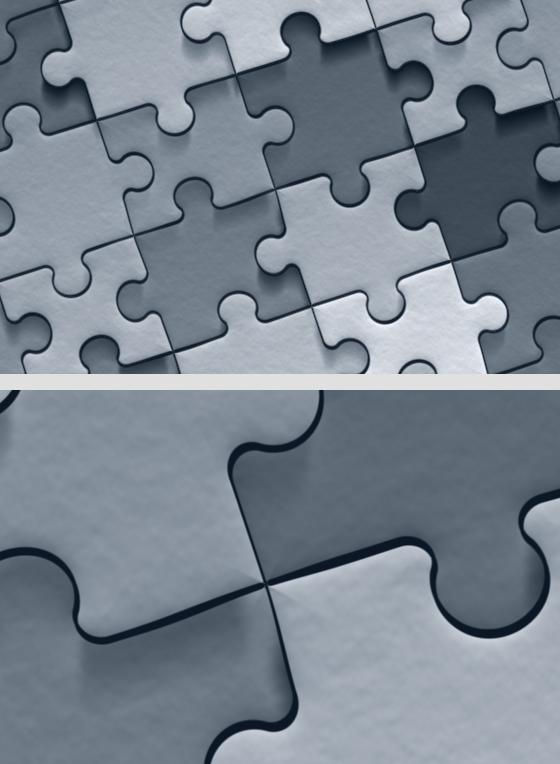
Top: the whole. Bottom: its middle third, enlarged.
This pattern is drawn by a WebGL 1 fragment shader. Its source:

```glsl
precision highp float;
uniform vec2 u_resolution;

#define PITCH vec2(0.3925, 0.3265)
#define ORIGIN vec2(0.734, 0.490)
#define TILT vec2(0.951, 0.309)
#define LIGHT vec2(0.37, -0.93)
#define BULB_RADIUS 0.046
#define BULB_LIFT 0.056
#define FILLET 0.022
#define SHADOW_REACH 0.07
#define SHADOW_DEPTH 2.1
#define BEVEL 0.30
#define GRAIN 0.07
#define GAP_TONE 0.09

float hash(vec2 p) {
  vec3 h = fract(vec3(p.xyx) * 0.1031);
  h += dot(h, h.yzx + 33.33);
  return fract((h.x + h.y) * h.z);
}

float noise(vec2 p) {
  vec2 i = floor(p), f = fract(p);
  f = f * f * (3.0 - 2.0 * f);
  return mix(mix(hash(i), hash(i + vec2(1.0, 0.0)), f.x),
             mix(hash(i + vec2(0.0, 1.0)), hash(i + 1.0), f.x), f.y);
}

float paper(vec2 q) {
  return 0.55 * noise(q * 55.0) + 0.3 * noise(q * 120.0) + 0.15 * noise(q * 240.0);
}

// Brightness of each piece; pieces beyond the middle block are random
float pieceTone(vec2 cell) {
  vec4 row = vec4(0.50, 0.73, 0.83, 0.46);
  if (cell.y < -1.5) row = vec4(0.40, 0.66, 0.76, 0.72);
  else if (cell.y < -0.5) row = vec4(0.61, 0.56, 0.40, 0.64);
  else if (cell.y < 0.5) row = vec4(0.67, 0.49, 0.67, 0.29);
  vec4 column = vec4(equal(vec4(cell.x), vec4(-2.0, -1.0, 0.0, 1.0)));
  float spare = mix(0.40, 0.62, hash(cell + 7.0));
  return mix(spare, dot(row, column), dot(column, vec4(1.0)));
}

// Knob directions: +1 points into the cell, -1 out of it
float topSide(vec2 c) {
  if (c.y > 1.5 || (c.y > 0.5 && c.x < -1.5)) return -1.0;
  return 1.0 - 2.0 * mod(c.x + min(c.y, 0.0), 2.0);
}

float leftSide(vec2 c) {
  float side = 2.0 * mod(c.y, 2.0) - 1.0;
  bool odd = (c.x > 1.5 && c.y < -0.5) || (c.x < -1.5 && c.y > -0.5);
  return odd ? -side : side;
}

float slide(vec2 c) {
  return (hash(c + 21.0) - 0.5) * 0.03;
}

// Signed distance to a straight cut with a round knob and filleted neck
float cut(vec2 q, float side) {
  vec2 k = vec2(abs(q.x) / 1.12, q.y * side);
  vec2 bulb = vec2(0.0, BULB_LIFT);
  float reach = BULB_RADIUS + FILLET, drop = BULB_LIFT - FILLET;
  vec2 fillet = vec2(sqrt(reach * reach - drop * drop), FILLET);
  vec2 axis = fillet - bulb, r = k - bulb;
  bool neck = k.x < fillet.x && axis.x * r.y < axis.y * r.x;
  float d = neck ? FILLET - length(k - fillet) : min(k.y, length(r) - BULB_RADIUS);
  return d * side;
}

// Distance to the nearest cut, and the piece that owns the point
float pieceAt(vec2 q, out vec2 owner) {
  vec2 cell = floor(q / PITCH), f = q - (cell + 0.5) * PITCH, h = 0.5 * PITCH;
  vec2 below = cell + vec2(0.0, 1.0), beside = cell + vec2(1.0, 0.0);
  float top = cut(vec2(f.x - slide(cell), f.y + h.y), topSide(cell));
  float bottom = cut(vec2(f.x - slide(below), f.y - h.y), topSide(below));
  float left = cut(vec2(f.y, f.x + h.x), leftSide(cell));
  float right = cut(vec2(f.y, f.x - h.x), leftSide(beside));
  owner = cell;
  if (left < 0.0) owner.x -= 1.0;
  else if (right > 0.0) owner.x += 1.0;
  else if (top < 0.0) owner.y -= 1.0;
  else if (bottom > 0.0) owner.y += 1.0;
  return min(min(abs(top), abs(bottom)), min(abs(left), abs(right)));
}

void main() {
  float px = 1.0 / u_resolution.y;
  vec2 p = gl_FragCoord.xy * px - ORIGIN;
  vec2 q = vec2(dot(p, TILT), dot(p, vec2(TILT.y, -TILT.x)));
  q += 0.006 * (vec2(noise(q * 9.0), noise(q * 9.0 + 40.0)) - 0.5);

  vec2 owner, other;
  float d = pieceAt(q, owner);
  vec2 e = vec2(0.002, 0.0);
  vec2 inward = vec2(pieceAt(q + e.xy, other) - pieceAt(q - e.xy, other),
                     pieceAt(q + e.yx, other) - pieceAt(q - e.yx, other)) / (2.0 * e.x);
  float base = pieceTone(owner);
  vec2 local = q / PITCH - owner - 0.5;

  // Shadow thrown by brighter, higher neighbours
  float shade = 0.0;
  for (int n = 1; n <= 8; n++) {
    float gap = pieceAt(q + LIGHT * SHADOW_REACH * float(n) / 8.0, other);
    if (any(notEqual(other, owner)))
      shade += clamp(pieceTone(other) - base + 0.1, 0.0, 0.35) * smoothstep(0.0, 0.012, gap) / 8.0;
  }
  shade *= SHADOW_DEPTH * mix(0.45, 1.2, smoothstep(-0.4, 0.3, local.x));

  // Rounded rim, paper grain and a slight slope over each piece
  float facing = -dot(inward, LIGHT);
  float rim = facing * (exp(-d / 0.007) + 0.35 * exp(-d / 0.022));
  float grain = paper(q) - paper(q + LIGHT * 0.006);
  float tone = base * (1.0 + BEVEL * rim + 0.10 * local.y + GRAIN * 2.0 * grain);
  tone *= 1.0 - min(shade, 0.75);

  // Dark gap, thinner along the upright cuts
  float width = mix(0.0012, 0.0034, abs(inward.y)) * mix(0.8, 1.3, noise(q * 14.0));
  tone = mix(GAP_TONE, tone, smoothstep(width - px, width + 1.5 * px, d));

  vec3 tint = mix(vec3(-0.045, 0.0, 0.05), vec3(-0.02, 0.0, 0.03), smoothstep(0.5, 0.9, tone));
  gl_FragColor = vec4(clamp(tone + tint, 0.0, 1.0), 1.0);
}
```
